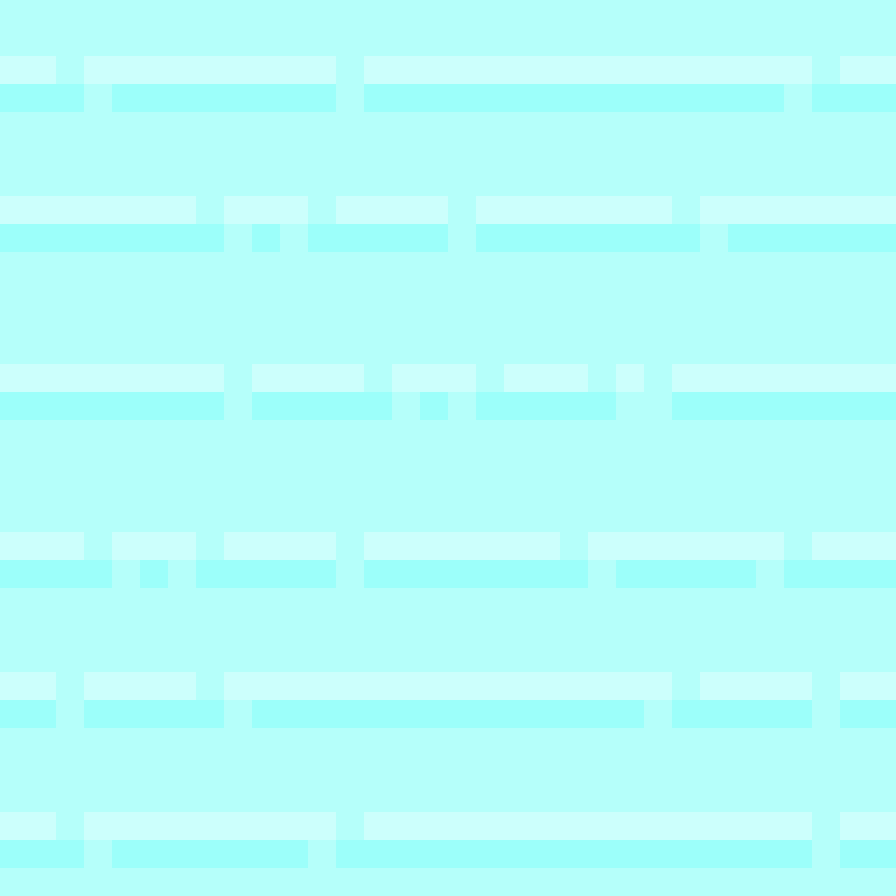
Write a Shadertoy shader that draws this pattern.

```glsl
#define GRID 32.0
#define BANDS 6
#define GAP_WIDTH 1.0
#define LINE_WIDTH 1.0
#define EDGE_INSET 2.0
#define INSET_SWELL 7.0
#define BASE_COLOR vec3(0.71, 1.0, 0.98)
#define SHADE_COLOR vec3(0.61, 1.0, 0.98)
#define LIGHT_COLOR vec3(0.80, 1.0, 0.99)

const float PI = 3.14159265;

float bump(float x) { return exp(-x * x); }

float nearest(float x) { return floor(x + 0.5); }

// Smoothed coverage of the interval that begins at start
float strip(float x, float start, float width, float pixel) {
    float halfWidth = 0.5 * width;
    return clamp((halfWidth - abs(x - start - halfWidth)) / pixel + 0.5, 0.0, 1.0);
}

// Top row of a band: five cells apart, six around the middle
float bandTop(float band) {
    return 2.0 + 5.0 * band + clamp(band - 1.0, 0.0, 2.0);
}

// Middle bands are broken more often
int gapCount(int band) {
    return 3 + min(min(band, BANDS - 1 - band), 2);
}

// Column of a gap in the light line, unevenly spread between the insets
float gapColumn(float band, float t) {
    float inset = floor(EDGE_INSET + INSET_SWELL * bump(band - 1.6) + 0.4);
    float lean = -0.13 + 0.25 * bump(2.0 * (band - 2.0)) + 0.13 * bump(2.0 * (band - 4.0));
    float spread = 0.165 * bump(2.0 * (band - 4.0));
    t += lean * sin(PI * t) - spread * sin(2.0 * PI * t);
    return nearest(mix(inset, GRID - 1.0 - inset, t));
}

// Sideways step of the shaded gap: -1, 0 or 1 cell
float gapStep(float band, float index) {
    float phase = 0.6 - 0.19 * band + 1.59 * band * band;
    return nearest(sin(2.2 * index + phase));
}

void mainImage(out vec4 fragColor, in vec2 fragCoord) {
    // Cell coordinates, counted down from the top
    vec2 cell = GRID * fragCoord / iResolution.xy;
    cell.y = GRID - cell.y;
    vec2 pixel = GRID / iResolution.xy;
    vec3 color = BASE_COLOR;

    for (int i = 0; i < BANDS; i++) {
        float band = float(i);
        int count = gapCount(i);
        float lightGap = 0.0;
        float shadeGap = 0.0;

        // Breaks in the two lines
        for (int k = 0; k < count; k++) {
            float index = float(k);
            float column = gapColumn(band, index / float(count - 1));
            float shadeColumn = column + gapStep(band, index);
            lightGap = max(lightGap, strip(cell.x, column, GAP_WIDTH, pixel.x));
            shadeGap = max(shadeGap, strip(cell.x, shadeColumn, GAP_WIDTH, pixel.x));
        }

        // Light line with a shaded line beneath it
        float top = bandTop(band);
        float light = strip(cell.y, top, LINE_WIDTH, pixel.y) * (1.0 - lightGap);
        float shade = strip(cell.y, top + LINE_WIDTH, LINE_WIDTH, pixel.y) * (1.0 - shadeGap);
        color = mix(color, LIGHT_COLOR, light);
        color = mix(color, SHADE_COLOR, shade);
    }

    fragColor = vec4(color, 1.0);
}
```
